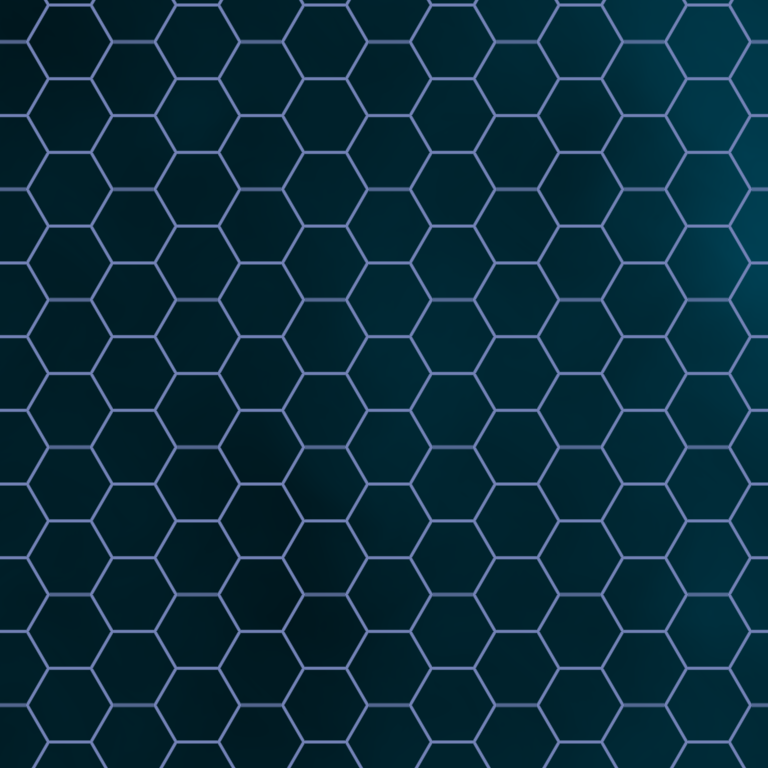
Give the GLSL for this pattern, as a WebGL 2 fragment shader.

```glsl
#version 300 es
precision highp float;
// Honeycomb of thin lavender lines over a dark teal, cloudy backdrop.
// The lines come from the distance to the border of flat-topped hexagons;
// the clouds are soft spots of light, bent and mottled by layered sines.

uniform vec2 u_resolution;
out vec4 outColor;

const float TAU = 6.2831853;
const vec2 HEX_REPEAT = vec2(1.7320508, 1.0); // column and row step, in cells
const float CELL_HEIGHT = 0.09596;
const vec2 CELL_CENTER = vec2(0.0908, 0.9455);
const float HALF_LINE = 0.0020;
const float LINE_BLUR = 0.0013;
const vec3 LINE_COLOR = vec3(0.45, 0.51, 0.715);
const vec3 TEAL = vec3(0.0, 1.0, 1.3);

// Offset from the center of the nearest hexagon, whose height is 1
vec2 hexOffset(vec2 p) {
    vec2 a = mod(p + 0.5 * HEX_REPEAT, HEX_REPEAT) - 0.5 * HEX_REPEAT;
    vec2 b = mod(p, HEX_REPEAT) - 0.5 * HEX_REPEAT;
    return dot(a, a) < dot(b, b) ? a : b;
}

// Distances to the horizontal (x) and slanted (y) sides
vec2 hexSides(vec2 offset) {
    vec2 q = abs(offset);
    return 0.5 - vec2(q.y, dot(q, vec2(0.8660254, 0.5)));
}

float softLine(float dist, float halfWidth, float blur) {
    return 1.0 - smoothstep(halfWidth - blur, halfWidth + blur, dist);
}

// Some rows of horizontal sides are fainter and wider, in a slow beat
float rowFade(float y, float topEdge, float rowStep) {
    float row = floor((topEdge - y) / rowStep + 0.5);
    return smoothstep(0.5, 0.84, cos(TAU * (row - 1.0) * 3.0 / 11.0));
}

// Rotated, self-bending sine octaves, about -1 to 1
float cloudWaves(vec2 p) {
    float sum = 0.0;
    float weight = 0.5;
    for (int i = 0; i < 5; i++) {
        p += 0.55 * sin(p.yx * 1.3 + float(i) * 1.7);
        sum += weight * sin(p.x) * cos(p.y);
        p = mat2(1.36, 1.14, -1.14, 1.36) * p + 2.3;
        weight *= 0.58;
    }
    return sum;
}

float softSpot(vec2 p, vec2 center, vec2 radius) {
    vec2 q = (p - center) / radius;
    return exp(-dot(q, q));
}

// Green level of the backdrop: darker left, glowing at the right edge
float backdropLevel(vec2 uv) {
    vec2 bend = vec2(cloudWaves(uv * 11.0), cloudWaves(uv * 11.0 + 5.2));
    vec2 p = uv + 0.035 * bend;
    float level = mix(0.118, 0.165, smoothstep(0.2, 1.0, p.x));
    level += 0.085 * softSpot(p, vec2(1.01, 0.68), vec2(0.13, 0.20));
    level += 0.045 * softSpot(p, vec2(0.90, 0.97), vec2(0.20, 0.16));
    level += 0.030 * softSpot(p, vec2(0.50, 0.53), vec2(0.13, 0.18));
    level += 0.020 * softSpot(p, vec2(0.95, 0.23), vec2(0.10, 0.08));
    level += 0.018 * softSpot(p, vec2(0.24, 0.85), vec2(0.06, 0.05));
    level -= 0.030 * softSpot(p, vec2(0.38, 0.25), vec2(0.14, 0.24));
    level -= 0.025 * softSpot(p, vec2(0.02, 0.97), vec2(0.13, 0.12));
    level -= 0.022 * softSpot(p, vec2(0.74, 0.80), vec2(0.08, 0.13));
    level -= 0.018 * softSpot(p, vec2(0.72, 0.18), vec2(0.14, 0.17));
    return level + 0.009 * cloudWaves(uv * 17.0 + 3.0);
}

void main() {
    vec2 uv = gl_FragCoord.xy / u_resolution.y;
    float pixel = 1.0 / u_resolution.y;

    // Backdrop
    vec3 color = TEAL * backdropLevel(uv);

    // Honeycomb lines
    vec2 sides = CELL_HEIGHT * hexSides(hexOffset((uv - CELL_CENTER) / CELL_HEIGHT));
    float topEdge = CELL_CENTER.y + 0.5 * CELL_HEIGHT;
    float fade = rowFade(uv.y, topEdge, 0.5 * CELL_HEIGHT);
    float blur = max(LINE_BLUR, 0.7 * pixel);
    float flatLine = softLine(sides.x, HALF_LINE + 0.0005 * fade, blur + 0.0003 * fade);
    float slantLine = softLine(sides.y, HALF_LINE, blur);
    float line = max(flatLine * (1.0 - 0.28 * fade), slantLine);

    outColor = vec4(mix(color, LINE_COLOR, line), 1.0);
}
```
